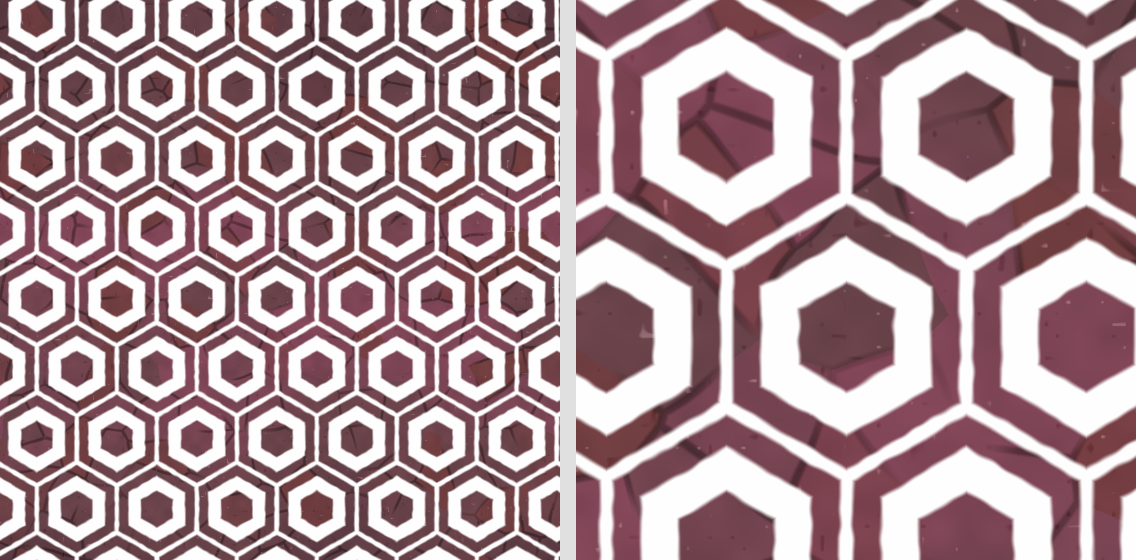
Left, the full canvas; right, a detail of the centre.
Give the GLSL for this pattern, as a Shadertoy shader.

```glsl
// Honeycomb of pointed-top hexagons: a dark plum frame around a white ring and a solid core.
// The plum is a cracked, patchy stone made from wrapped Voronoi cells and value noise,
// seen through a hexagon distance mask. Every period is whole, so the square tiles.

const vec2 REPEATS = vec2(7.0, 8.0);          // columns, rows (even, for the stagger)
const vec2 PHASE = vec2(0.96, 0.73);          // centre of the first hexagon, in cells
const float CORE = 0.197;                     // inradii, in column widths
const float FRAME_IN = 0.355;
const float FRAME_OUT = 0.472;
const vec3 WHITE = vec3(0.995);
const vec3 DUSK = vec3(0.345, 0.220, 0.250);
const vec3 PLUM = vec3(0.415, 0.262, 0.290);
const vec3 ROSE = vec3(0.505, 0.272, 0.345);
const vec3 RUST = vec3(0.450, 0.235, 0.235);

float hash(vec2 p) {
    vec3 q = fract(vec3(p.xyx) * 0.1031);
    q += dot(q, q.yzx + 33.33);
    return fract((q.x + q.y) * q.z);
}

vec2 hash2(vec2 p) {
    return vec2(hash(p + 17.0), hash(p + 59.0));
}

// Value noise over the unit square that wraps after n cells
float noise(vec2 uv, float n, float seed) {
    vec2 p = uv * n, i = floor(p), f = fract(p);
    f = f * f * (3.0 - 2.0 * f);
    vec2 a = mod(i, n) + seed, b = mod(i + 1.0, n) + seed;
    return mix(mix(hash(a), hash(vec2(b.x, a.y)), f.x),
               mix(hash(vec2(a.x, b.y)), hash(b), f.x), f.y);
}

// Wrapped Voronoi: x = distance to the nearest border, y = random value of the patch
vec2 patches(vec2 uv, float n) {
    vec2 p = uv * n, i = floor(p), f = fract(p);
    vec2 nearest = vec2(0.0), home = vec2(0.0);
    float best = 9.0;
    for (int y = -1; y <= 1; y++)
    for (int x = -1; x <= 1; x++) {
        vec2 g = vec2(x, y);
        vec2 r = g + hash2(mod(i + g, n)) - f;
        if (dot(r, r) < best) { best = dot(r, r); nearest = r; home = g; }
    }
    float border = 9.0;
    for (int y = -2; y <= 2; y++)
    for (int x = -2; x <= 2; x++) {
        vec2 g = home + vec2(x, y);
        vec2 r = g + hash2(mod(i + g, n)) - f;
        vec2 d = r - nearest;
        if (dot(d, d) > 1e-5) border = min(border, dot(0.5 * (r + nearest), normalize(d)));
    }
    return vec2(border, hash(mod(i + home, n) + 91.0));
}

// Offset from the nearest hexagon centre, in column widths
vec2 hexOffset(vec2 cell) {
    vec2 size = vec2(1.0, sqrt(3.0));
    vec2 a = (fract(cell * vec2(1.0, 0.5) + 0.5) - 0.5) * size;
    vec2 b = (fract(cell * vec2(1.0, 0.5)) - 0.5) * size;
    return dot(a, a) < dot(b, b) ? a : b;
}

float hexRadius(vec2 p) {
    p = abs(p);
    return max(p.x, 0.5 * p.x + 0.8660254 * p.y);
}

float inside(float radius, float limit, float soft) {
    return 1.0 - smoothstep(limit - soft, limit + soft, radius);
}

vec3 stone(vec2 uv) {
    // Broad drift: dusky at top and bottom, rosy across the middle
    float band = 0.5 - 0.5 * cos(6.2831853 * (uv.y + 0.05));
    float drift = band + 0.7 * (noise(uv, 5.0, 3.0) - 0.5);
    vec2 warp = vec2(noise(uv, 24.0, 7.0), noise(uv, 24.0, 41.0)) - 0.5;
    vec2 cell = patches(uv + 0.012 * warp, 13.0);

    // Each patch leans to its own hue
    vec3 col = mix(DUSK, PLUM, smoothstep(-0.1, 0.35, drift));
    col = mix(col, ROSE, smoothstep(0.45, 1.0, drift) * smoothstep(0.1, 0.7, cell.y));
    col = mix(col, RUST, 0.75 * smoothstep(0.66, 0.9, fract(cell.y * 7.3)));
    col *= 0.95 + 0.10 * noise(uv, 60.0, 23.0);

    // Cracks fade in and out along the borders
    float crack = 1.0 - smoothstep(0.012, 0.05, cell.x);
    col *= 1.0 - 0.33 * crack * smoothstep(0.25, 0.6, noise(uv, 18.0, 67.0));

    // Sparse pale and dark flecks
    float fleck = noise(uv, 150.0, 5.0);
    col += 0.16 * smoothstep(0.93, 1.0, fleck) - 0.06 * smoothstep(0.12, 0.0, fleck);
    return col;
}

void mainImage(out vec4 fragColor, in vec2 fragCoord) {
    vec2 uv = fragCoord / iResolution.xy;
    float soft = 0.009 + 0.6 * REPEATS.x / iResolution.x;

    // Slightly worn outline
    float radius = hexRadius(hexOffset(uv * REPEATS - PHASE));
    radius += 0.012 * (noise(uv, 110.0, 13.0) - 0.5);

    float frame = inside(radius, FRAME_OUT, soft) - inside(radius, FRAME_IN, soft);
    float mask = frame + inside(radius, CORE, soft);
    fragColor = vec4(mix(WHITE, stone(uv), mask), 1.0);
}
```
